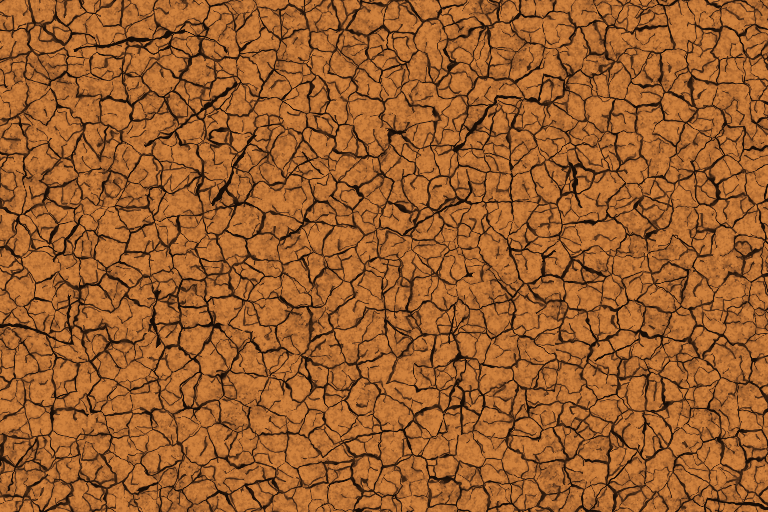
This texture is drawn by a Shadertoy shader. Its source:

```glsl
// Sun-baked clay split into small plates by a net of dark cracks.
// Three warped Voronoi layers give long, main and hairline cracks; value
// noise adds grain, stains and pits. One depth value picks the colour.

#define LONG_SCALE 6.5
#define MAIN_SCALE 20.0
#define HAIR_SCALE 36.0
#define LONG_WIDTH 0.0036
#define MAIN_WIDTH 0.0024
#define HAIR_WIDTH 0.0017
#define WARP 0.015
#define GRAIN 0.62
#define STAIN 0.20
#define PITS 0.30

const vec3 TONES[6] = vec3[6](
    vec3(0.81, 0.505, 0.238), vec3(0.71, 0.43, 0.20), vec3(0.58, 0.35, 0.17),
    vec3(0.43, 0.26, 0.14), vec3(0.27, 0.16, 0.08), vec3(0.09, 0.05, 0.025));

float hash(vec2 p) {
    vec3 q = fract(p.xyx * 0.1031);
    q += dot(q, q.yzx + 33.33);
    return fract((q.x + q.y) * q.z);
}

vec2 hash2(vec2 p) {
    return vec2(hash(p), hash(p + 71.0));
}

float noise(vec2 p) {
    vec2 i = floor(p), f = fract(p);
    f = f * f * (3.0 - 2.0 * f);
    return mix(mix(hash(i), hash(i + vec2(1, 0)), f.x),
               mix(hash(i + vec2(0, 1)), hash(i + vec2(1, 1)), f.x), f.y);
}

// Octaves are turned so that the noise lattice does not show
float fbm(vec2 p) {
    float sum = 0.0, amp = 0.533;
    for (int i = 0; i < 4; i++) {
        sum += amp * noise(p);
        p = mat2(1.6, 1.2, -1.2, 1.6) * p + 17.0;
        amp *= 0.5;
    }
    return sum;
}

vec2 noiseShift(vec2 p) {
    return vec2(noise(p), noise(p + 43.0)) - 0.5;
}

// Signed distance to the nearest open crack; each plate border has its own
// width, and the share "closed" of the borders stays shut.
float crackGap(vec2 p, float scale, float width, float closed) {
    p = p * scale + scale * 3.0;
    vec2 cell = floor(p), f = fract(p), home = vec2(0), toHome = vec2(8);
    for (int y = -1; y <= 1; y++)
    for (int x = -1; x <= 1; x++) {
        vec2 o = vec2(x, y);
        vec2 r = o + 0.05 + 0.9 * hash2(cell + o) - f;
        if (dot(r, r) < dot(toHome, toHome)) { toHome = r; home = o; }
    }
    float gap = 1.0;
    for (int y = -2; y <= 2; y++)
    for (int x = -2; x <= 2; x++) {
        vec2 o = home + vec2(x, y);
        if (x == 0 && y == 0) continue;
        float open = hash(2.0 * cell + home + o + 200.0);
        if (open < closed) continue;
        vec2 r = o + 0.05 + 0.9 * hash2(cell + o) - f;
        float d = dot(0.5 * (toHome + r), normalize(r - toHome));
        float w = width * mix(0.4, 1.0, (open - closed) / (1.0 - closed));
        gap = min(gap, d / scale - w);
    }
    return gap;
}

float crackFill(float gap, float soft) {
    return 1.0 - smoothstep(-soft, soft, gap);
}

void mainImage(out vec4 fragColor, in vec2 fragCoord) {
    vec2 p = fragCoord / iResolution.y + 1.0;
    float soft = max(0.0011, 0.55 / iResolution.y);

    // Ragged crack paths, tapering along their length
    vec2 ragged = 0.45 * noiseShift(p * 70.0) + 0.22 * noiseShift(p * 160.0);
    vec2 q = p + WARP * (noiseShift(p * 24.0) + ragged);
    float taper = 0.3 + 0.8 * noise(p * 30.0) + 0.6 * noise(p * 95.0 + 3.0);
    float longGap = crackGap(q + WARP * noiseShift(p * 11.0),
                             LONG_SCALE, LONG_WIDTH * taper, 0.84);
    float mainGap = crackGap(q, MAIN_SCALE, MAIN_WIDTH * taper, 0.08);
    float hairGap = crackGap(q, HAIR_SCALE, HAIR_WIDTH * taper, 0.50);

    // Clay surface: sharp grain, small rusty stains, scattered pits
    vec2 g = mat2(0.8, 0.6, -0.6, 0.8) * p;
    float grain = 0.5 * noise(g * 130.0) + 0.5 * noise(g * 330.0 + 9.0);
    float patches = smoothstep(0.40, 0.75, fbm(g * 19.0));
    float stain = patches * smoothstep(0.35, 0.70, fbm(g * 70.0));
    float pits = smoothstep(0.74, 0.92, noise(g * 230.0 + 5.0)) * (0.4 + 0.6 * patches);
    float nearest = min(longGap, min(mainGap, hairGap));
    float depth = 0.06 + GRAIN * (grain - 0.5) + STAIN * stain + PITS * pits
                + 0.16 * exp(-max(nearest, 0.0) / 0.003);
    depth = max(depth, 0.0);

    // Cracks cut into the surface
    float uneven = 0.75 + 0.4 * noise(p * 70.0);
    float cut = max(crackFill(longGap, soft),
                max(0.95 * uneven * crackFill(mainGap, soft),
                    0.75 * uneven * crackFill(hairGap, soft)));
    depth = mix(depth, 1.0, clamp(cut, 0.0, 1.0));

    // Colour ramp from dry crust to crack floor
    vec3 color = TONES[0];
    for (int i = 1; i < 6; i++)
        color = mix(color, TONES[i], clamp(depth * 5.0 - float(i - 1), 0.0, 1.0));
    fragColor = vec4(color, 1.0);
}
```
